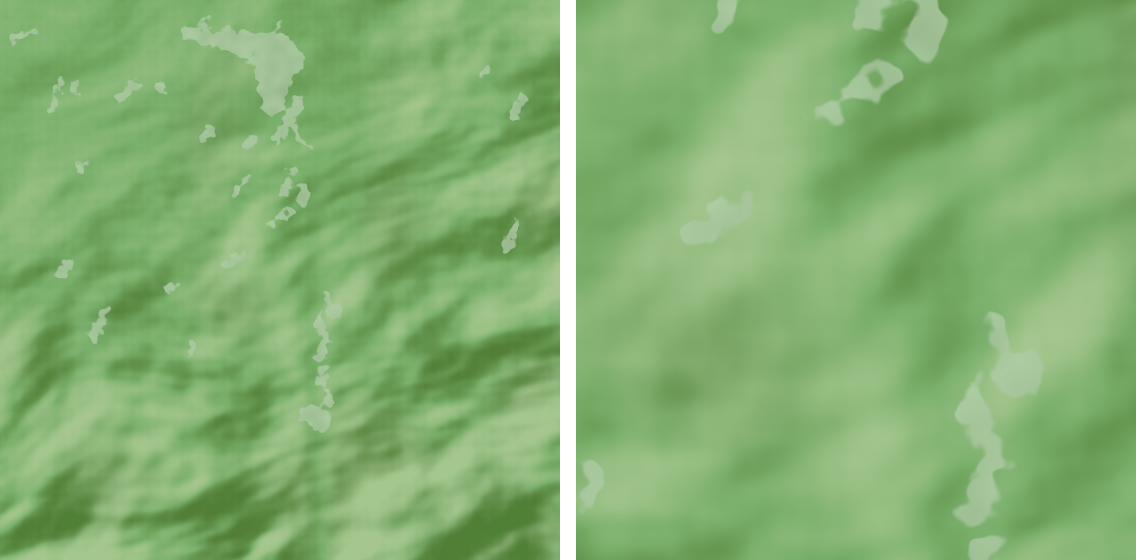
Left: the whole. Right: its middle third, enlarged.
Write a WebGL 1 fragment shader that draws this texture map.

```glsl
precision highp float;
// Crumpled green cloth with soft slanted folds, a vertical crease and pale worn flakes.
uniform vec2 u_resolution;

vec2 hash2(vec2 p) {
  vec3 q = fract(p.xyx * vec3(0.1031, 0.1030, 0.0973));
  q += dot(q, q.yzx + 33.33);
  return fract((q.xx + q.yz) * q.zy);
}

// Gradient noise, roughly -0.6 to 0.6
float noise(vec2 p) {
  vec2 i = floor(p), f = p - i;
  vec2 u = f * f * f * (f * (f * 6.0 - 15.0) + 10.0);
  vec2 x = vec2(1.0, 0.0);
  float a = dot(hash2(i + 50.0) * 2.0 - 1.0, f);
  float b = dot(hash2(i + 50.0 + x) * 2.0 - 1.0, f - x);
  float c = dot(hash2(i + 50.0 + x.yx) * 2.0 - 1.0, f - x.yx);
  float d = dot(hash2(i + 51.0) * 2.0 - 1.0, f - 1.0);
  return mix(mix(a, b, u.x), mix(c, d, u.x), u.y);
}

mat2 rotation(float angle) {
  float c = cos(angle), s = sin(angle);
  return mat2(c, -s, s, c);
}

// Cloth height: long folds with smaller, turned wrinkles on top
float clothHeight(vec2 p) {
  float sum = 0.0, amp = 1.0;
  for (int i = 0; i < 4; i++) {
    sum += amp * noise(p);
    p = rotation(0.45) * p * 1.9 + 7.3;
    amp *= 0.41;
  }
  return sum;
}

// Distance to a capsule whose radius changes from ra to rb
float taper(vec2 p, vec2 a, vec2 b, float ra, float rb) {
  vec2 ab = b - a;
  float t = clamp(dot(p - a, ab) / dot(ab, ab), 0.0, 1.0);
  return length(p - a - ab * t) - mix(ra, rb, t);
}

// Worn spots: one large patch, a chain down the crease, and scattered chips
float flakeDistance(vec2 p) {
  vec2 w = p + 0.012 * vec2(noise(p * 38.0), noise(p * 38.0 + 19.0));
  float d = taper(w, vec2(0.338, 0.938), vec2(0.47, 0.918), 0.012, 0.024);
  d = min(d, taper(w, vec2(0.490, 0.895), vec2(0.487, 0.815), 0.046, 0.020));
  d = min(d, taper(w, vec2(0.535, 0.82), vec2(0.50, 0.755), 0.009, 0.012));
  d = min(d, taper(w, vec2(0.515, 0.78), vec2(0.553, 0.74), 0.005, 0.002));
  d = min(d, taper(w, vec2(0.56, 0.258), vec2(0.575, 0.25), 0.021, 0.018));
  for (int i = 0; i < 27; i++) {
    float n = float(i);
    vec2 r = hash2(vec2(n, 3.7)), s = hash2(vec2(n, 11.3));
    bool inChain = i < 5;
    vec2 c = inChain ? vec2(0.585 + 0.035 * (r.x - 0.5), 0.29 + 0.042 * n)
                     : vec2(r.x, 0.28 + 0.68 * sqrt(r.y));
    float angle = inChain ? 1.9 - 0.7 * s.x : 0.2 + 1.4 * s.x;
    vec2 arm = vec2(cos(angle), sin(angle)) * (0.006 + 0.022 * s.y * s.y);
    float thick = 0.004 + 0.008 * fract(s.x * 7.0 + r.y);
    d = min(d, taper(w, c - arm, c + arm, thick, thick * 0.6));
  }
  return d + 0.014 * noise(p * 65.0) + 0.007 * noise(p * 120.0);
}

void main() {
  vec2 p = gl_FragCoord.xy / u_resolution;

  // Fold coordinates: stretched along a rising slant and gently warped
  vec2 warp = vec2(noise(p * 3.0 + 4.0), noise(p * 3.0 + 23.0));
  vec2 q = rotation(0.40) * (p + 0.09 * warp);
  q = q * vec2(3.9, 7.0) + vec2(3.1, 8.4);

  // Slope toward the light, calm at the upper left and strong at the bottom
  float h = clothHeight(q);
  float slope = (h - clothHeight(q + vec2(0.05, -0.12))) / 0.13;
  float strength = mix(0.28, 1.3, smoothstep(0.05, 0.95, p.x * 0.55 + (1.0 - p.y) * 0.9));
  strength += 0.5 * smoothstep(0.4, 0.0, p.y);
  float shade = strength * (0.60 * slope + 1.0 * h) + 0.12;
  shade += 0.75 * strength * noise(p * vec2(3.0, 4.5) + 61.0);

  // Vertical crease, fading out toward the top
  float across = (p.x - 0.568 - 0.012 * noise(vec2(p.y * 5.0, 2.0))) / 0.022;
  float crease = exp(-across * across) * smoothstep(0.85, 0.45, p.y);
  shade = shade * (1.0 - 0.4 * crease) + 0.5 * across * crease;

  // Soft limit, then faint threads and mottling
  shade /= sqrt(1.0 + 0.4 * shade * shade);
  shade += 0.015 * (sin(p.x * 420.0) + sin(p.y * 420.0));
  shade += 0.14 * noise(p * vec2(60.0, 45.0)) + 0.06 * noise(p * 110.0);
  shade = clamp(shade, -1.2, 1.15);

  // Colour ramp from shadow through fresh or olive green to lit cloth
  float olive = smoothstep(0.0, 0.45, noise(p * 4.0 + 31.0) + 0.25 * (p.x - p.y));
  olive *= 1.0 - 0.8 * crease;
  vec3 middle = mix(vec3(0.470, 0.685, 0.415), vec3(0.505, 0.655, 0.42), olive);
  vec3 shadow = vec3(0.345, 0.525, 0.245);
  vec3 lit = vec3(0.625, 0.765, 0.54);
  vec3 color = shade < 0.0 ? mix(middle, shadow, -shade) : mix(middle, lit, shade);

  // Pale flakes with soft edges and a slight sheen
  float flake = smoothstep(0.0022, -0.0022, flakeDistance(p));
  vec3 pale = vec3(0.645, 0.765, 0.605) + 0.025 * shade + 0.05 * noise(p * 40.0);
  color = mix(color, pale, 0.95 * flake);

  gl_FragColor = vec4(color, 1.0);
}
```
